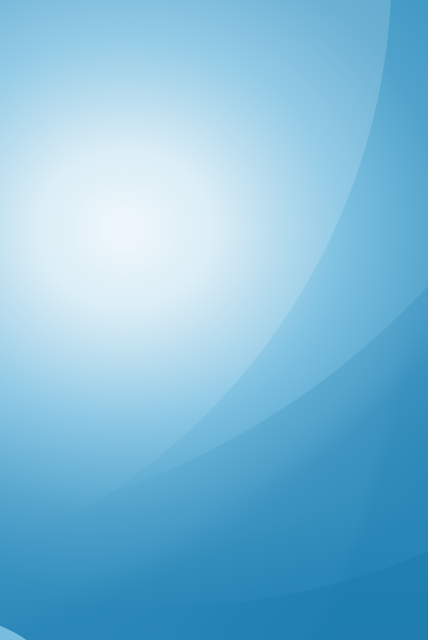
Reproduce this background procedurally as a Shadertoy shader.

```glsl
#define GLOW_CENTRE vec2(0.293, 0.963)
#define GLOW_STRETCH vec2(1.0, 1.12)
#define PANEL_LIGHT 0.16
#define FOLD_SHADE 0.17
#define FLOOR_SHADE 0.32

const vec3 DEEP_BLUE = vec3(0.08, 0.46, 0.66);
const vec3 CORNER_BLUE = vec3(0.47, 0.74, 0.87);

// Coverage of a disc, with an edge of the given softness
float disc(vec2 p, vec2 centre, float radius, float softness) {
    return smoothstep(softness, -softness, length(p - centre) - radius);
}

// Radial ramp from near white to mid blue
vec3 glowColour(float r) {
    vec3 colour = vec3(0.92, 0.96, 0.985);
    colour = mix(colour, vec3(0.84, 0.925, 0.96), smoothstep(0.0, 0.20, r));
    colour = mix(colour, vec3(0.67, 0.84, 0.92), clamp((r - 0.20) / 0.15, 0.0, 1.0));
    colour = mix(colour, vec3(0.50, 0.76, 0.885), clamp((r - 0.35) / 0.15, 0.0, 1.0));
    colour = mix(colour, vec3(0.32, 0.64, 0.80), clamp((r - 0.50) / 0.25, 0.0, 1.0));
    return mix(colour, vec3(0.23, 0.585, 0.765), clamp((r - 0.75) / 0.25, 0.0, 1.0));
}

void mainImage(out vec4 fragColor, in vec2 fragCoord) {
    // Canvas units: width 1, height 1.5
    vec2 p = fragCoord / iResolution.y * 1.5;
    float edge = 1.0 / iResolution.y;

    // Glow, deepening towards the floor
    vec3 colour = glowColour(length((p - GLOW_CENTRE) * GLOW_STRETCH));
    colour = mix(colour, DEEP_BLUE, 0.32 * smoothstep(0.35, 0.0, p.y));

    // Large bright panel, fading out at the lower left
    float panel = disc(p, vec2(-0.564, 1.578), 1.482, edge);
    colour = mix(colour, vec3(1.0), PANEL_LIGHT * panel * smoothstep(0.2, 0.75, p.y));

    // Shaded folds: one crisp, two soft
    float crispFold = 1.0 - disc(p, vec2(-0.336, 2.074), 1.828, edge);
    float softFold = 1.0 - disc(p, vec2(-0.791, 2.332), 2.434, 0.05);
    float sideFold = 1.0 - disc(p, vec2(-1.031, 0.906), 1.982, 0.025);
    colour = mix(colour, DEEP_BLUE, FOLD_SHADE * crispFold * smoothstep(0.1, 0.75, p.x));
    colour = mix(colour, DEEP_BLUE, FOLD_SHADE * softFold * smoothstep(1.0, 0.6, p.y));
    colour = mix(colour, DEEP_BLUE, FOLD_SHADE * sideFold * smoothstep(0.85, 0.35, p.y));

    // Dark sweep along the floor
    float floorSweep = 1.0 - disc(p, vec2(0.391, 1.613), 1.533, edge);
    colour = mix(colour, DEEP_BLUE, FLOOR_SHADE * floorSweep * smoothstep(0.3, 0.85, p.x));

    // Small light corner
    colour = mix(colour, CORNER_BLUE, disc(p, vec2(-0.117, -0.258), 0.314, edge));

    fragColor = vec4(colour, 1.0);
}
```
